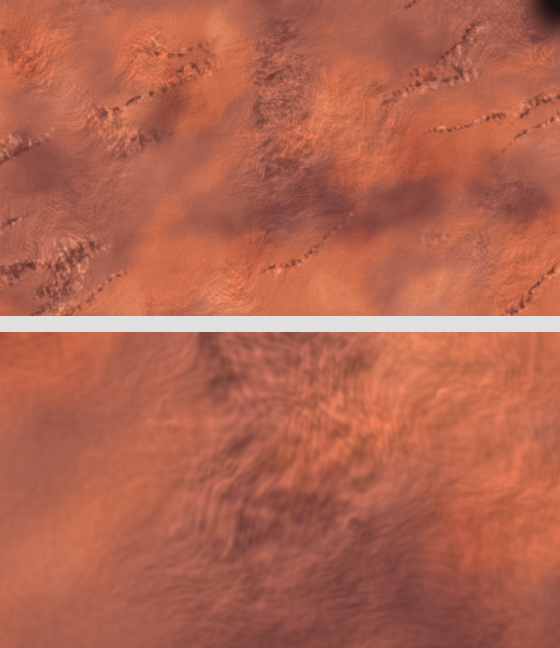
Top: the whole. Bottom: its middle third, enlarged.
A WebGL 2 fragment shader for this texture:

```glsl
#version 300 es
precision highp float;
// Rusty desert seen from high above: dust haze, eroded relief, diagonal canyons and small craters.

uniform vec2 u_resolution;
out vec4 fragColor;

// Warm sand ramp, from low to high tone
const vec3 RUST = vec3(0.70, 0.335, 0.245);
const vec3 ORANGE = vec3(0.81, 0.43, 0.30);
const vec3 PALE_SAND = vec3(0.88, 0.53, 0.38);
// Dusty mauve ramp, from low to high tone
const vec3 SHADOW = vec3(0.50, 0.27, 0.25);
const vec3 MAUVE = vec3(0.67, 0.38, 0.31);
const vec3 DUSTY_PINK = vec3(0.79, 0.46, 0.37);
// Accents
const vec3 ROCK_DARK = vec3(0.38, 0.19, 0.19);
const vec3 ROCK_PALE = vec3(0.90, 0.61, 0.49);
const vec3 CORNER_DARK = vec3(0.10, 0.06, 0.06);

const vec2 LIGHT_DIR = vec2(-0.6, 0.8);
const float TONE_SCALE = 2.1;
const float TONE_GAIN = 1.25;
const float RELIEF_SCALE = 16.0;
const float RELIEF_STRENGTH = 0.0042;
const float RELIEF_STEP = 0.002;
const float CANYON_ANGLE = 0.45;
const float CANYON_WIDTH = 0.06;
const float RIPPLE_FREQUENCY = 400.0;
const float CRATER_CELLS = 13.0;
const float CRATER_CHANCE = 0.3;
const float GRAIN_SCALE = 110.0;

vec2 hash2(vec2 cell) {
    uvec2 v = uvec2(ivec2(cell) + 4096) * 1664525u + 1013904223u;
    v.x += v.y * 1664525u;
    v.y += v.x * 1664525u;
    v ^= v >> 16u;
    v.x += v.y * 1664525u;
    v.y += v.x * 1664525u;
    v ^= v >> 16u;
    return vec2(v >> 8u) / 16777216.0;
}

float cornerSlope(vec2 cell, vec2 offset) {
    float angle = 6.2832 * hash2(cell).x;
    return dot(vec2(cos(angle), sin(angle)), offset);
}

float gradientNoise(vec2 p) {
    vec2 i = floor(p), f = fract(p);
    vec2 u = f * f * f * (f * (f * 6.0 - 15.0) + 10.0);
    vec2 e = vec2(1.0, 0.0);
    float low = mix(cornerSlope(i, f), cornerSlope(i + e, f - e), u.x);
    float high = mix(cornerSlope(i + e.yx, f - e.yx), cornerSlope(i + 1.0, f - 1.0), u.x);
    return 1.4 * mix(low, high, u.y);
}

float fbm(vec2 p, int octaves) {
    float sum = 0.0, amplitude = 0.5;
    for (int i = 0; i < octaves; i++) {
        sum += amplitude * gradientNoise(p);
        p = mat2(1.6, 1.2, -1.2, 1.6) * p + 17.3;
        amplitude *= 0.5;
    }
    return sum;
}

vec3 ramp(vec3 low, vec3 middle, vec3 high, float t) {
    return mix(mix(low, middle, smoothstep(0.0, 0.5, t)), high, smoothstep(0.5, 1.0, t));
}

float band(float d) {
    return 1.0 - smoothstep(0.0, CANYON_WIDTH, abs(d));
}

// Signed light and shade of scattered crater rims
float craterShade(vec2 p) {
    vec2 home = floor(p * CRATER_CELLS);
    float shade = 0.0;
    for (int k = 0; k < 9; k++) {
        vec2 cell = home + vec2(k % 3, k / 3) - 1.0;
        vec2 traits = hash2(cell + 511.0);
        vec2 d = p * CRATER_CELLS - cell - hash2(cell + 97.0);
        float radius = mix(0.07, 0.2, traits.y * traits.y);
        float rim = (length(d) - radius) / (0.4 * radius);
        float facing = dot(d, LIGHT_DIR) / radius;
        shade -= step(traits.x, CRATER_CHANCE) * exp(-rim * rim) * (facing + 0.25);
    }
    return shade;
}

void main() {
    vec2 p = gl_FragCoord.xy / u_resolution.y;
    float aspect = u_resolution.x / u_resolution.y;
    float ca = cos(CANYON_ANGLE), sa = sin(CANYON_ANGLE);
    vec2 q = vec2(ca * p.x + sa * p.y, ca * p.y - sa * p.x); // along, across
    vec2 warped = p + 0.12 * vec2(fbm(p * 3.0, 3), fbm(p * 3.0 + 40.0, 3));

    // Broad soft colour fields
    float tone = 0.5 + TONE_GAIN * fbm(warped * TONE_SCALE + 3.7, 4);
    float dusty = smoothstep(-0.16, 0.14, fbm(q * vec2(1.7, 2.4) + 21.0, 4));
    float clear = smoothstep(-0.18, 0.2, fbm(p * 2.6 + 63.0, 3));
    float pocked = clear * smoothstep(0.05, 0.3, fbm(p * 4.0 + 81.0, 3));
    tone -= 0.3 * pocked * (0.5 + gradientNoise(q * vec2(45.0, 60.0)));
    vec3 color = mix(ramp(RUST, ORANGE, PALE_SAND, tone), ramp(SHADOW, MAUVE, DUSTY_PINK, tone), dusty);

    // Canyons: ragged dark walls beside pale ledges
    float course = fbm(q * vec2(1.5, 3.6) + 5.0, 3) + 0.07 * fbm(p * 15.0, 3);
    float open = smoothstep(0.0, 0.2, fbm(q * vec2(2.2, 3.0) + 33.0, 2));
    float jag = gradientNoise(q * vec2(60.0, 24.0)) + 0.6 * gradientNoise(p * 70.0);
    color = mix(color, ROCK_DARK, 0.7 * open * band(course + 0.03) * smoothstep(-0.3, 0.4, jag));
    color = mix(color, ROCK_PALE, 0.6 * open * band(course - 0.03) * smoothstep(0.0, 0.6, -jag));

    // Lit relief, dune ripples, craters and grain
    vec2 shift = LIGHT_DIR * RELIEF_STEP;
    float slope = fbm((warped - shift) * RELIEF_SCALE, 4) - fbm((warped + shift) * RELIEF_SCALE, 4);
    float roughness = 0.2 + 0.6 * clear + 0.7 * pocked + 0.8 * open * band(0.5 * course);
    float dunes = clear * smoothstep(0.1, 0.3, fbm(p * 5.0 + 120.0, 2));
    float ripple = sin(dot(p, vec2(0.7, 0.7)) * RIPPLE_FREQUENCY + 9.0 * gradientNoise(p * 14.0));
    float light = roughness * RELIEF_STRENGTH * slope / (2.0 * RELIEF_STEP);
    light += 0.04 * dunes * ripple - 0.11 * (0.2 + 0.8 * clear) * craterShade(p);
    light += 0.03 * gradientNoise(p * GRAIN_SCALE);
    color *= 1.0 + light;

    // Soft smoky smudges and the dark upper right corner
    float smudge = smoothstep(0.22, 0.5, fbm(p * 2.8 + 150.0, 2));
    color = mix(color, ROCK_DARK, 0.55 * smudge);
    float corner = 1.0 - smoothstep(0.02, 0.15, distance(p, vec2(aspect, 1.0)));
    color = mix(color, CORNER_DARK, corner);
    fragColor = vec4(clamp(color, 0.0, 1.0), 1.0);
}
```
